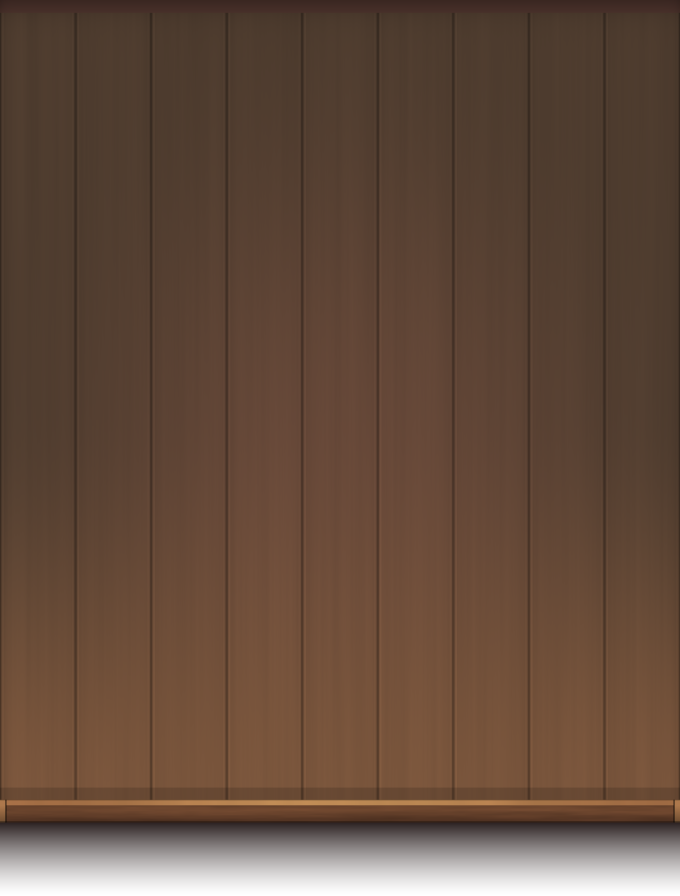
A WebGL 2 fragment shader for this texture:

```glsl
#version 300 es
precision highp float;

uniform vec2 u_resolution;
out vec4 outColor;

// Layout, in canvas units
const float PLANKS = 9.0;
const float SEAM_HALF_WIDTH = 0.0017;
const float TOP_BAND = 0.9857;
const float SKIRT_TOP = 0.1210;
const float SHELF_TOP = 0.1075;
const float LIP_BOTTOM = 0.1012;
const float SHELF_BOTTOM = 0.0820;
const float CAP_WIDTH = 0.0086;

// Colours
const vec3 WALL_DARK = vec3(0.306, 0.235, 0.182);
const vec3 WALL_GLOW = vec3(0.405, 0.284, 0.222);
const vec3 WALL_WARM = vec3(0.480, 0.336, 0.236);
const vec3 BAND = vec3(0.225, 0.150, 0.130);
const vec3 LIP = vec3(0.640, 0.430, 0.270);
const vec3 LIP_GLOW = vec3(0.740, 0.540, 0.330);
const vec3 BOARD = vec3(0.430, 0.275, 0.180);
const vec3 BOARD_DARK = vec3(0.320, 0.200, 0.135);
const vec3 CAP = vec3(0.590, 0.410, 0.260);
const vec3 SHADOW = vec3(0.170, 0.130, 0.130);

const float GRAIN = 0.045;
const float SHADOW_CURVE = 1.4;

float hash(vec2 p) {
    p = fract(p * vec2(0.1031, 0.1173));
    p += dot(p, p.yx + 33.33);
    return fract((p.x + p.y) * p.x * 17.0);
}

float noise(vec2 p) {
    vec2 i = floor(p);
    vec2 f = fract(p);
    f = f * f * (3.0 - 2.0 * f);
    return mix(mix(hash(i), hash(i + vec2(1, 0)), f.x),
               mix(hash(i + vec2(0, 1)), hash(i + vec2(1, 1)), f.x), f.y);
}

// Sum of noise octaves, centred on zero
float grain(vec2 p) {
    float sum = 0.0;
    float amp = 0.5;
    for (int i = 0; i < 3; i++) {
        sum += amp * (noise(p) - 0.5);
        p = p * vec2(2.3, 1.6) + 19.0;
        amp *= 0.6;
    }
    return sum;
}

// Smooth step up across an edge, at least one pixel wide
float above(float edge, float v, float soft) {
    return smoothstep(edge - soft, edge + soft, v);
}

float line(float d, float halfWidth, float soft) {
    return 1.0 - smoothstep(halfWidth - soft, halfWidth + soft, abs(d));
}

vec3 wall(vec2 uv, float soft) {
    // Soft central light over a warm floor glow
    float reach = length((uv - vec2(0.5, 0.40)) / vec2(0.57, 0.60));
    vec3 col = mix(WALL_GLOW, WALL_DARK, smoothstep(0.1, 1.0, reach));
    col = mix(col, WALL_WARM, smoothstep(0.55, 0.10, uv.y));

    // Stretched grain, different on each plank
    float plank = floor(uv.x * PLANKS);
    vec2 p = vec2(uv.x * 62.0 + plank * 7.3, uv.y * 2.2 + plank * 3.1);
    col *= 1.0 + GRAIN * (2.0 * grain(p) + 0.5 * grain(p * vec2(5.0, 2.0)));

    // Grooves: dark core, soft shade and a lit edge on either side
    float d = (uv.x * PLANKS - round(uv.x * PLANKS)) / PLANKS;
    col *= 1.0 - 0.10 * exp(-abs(d) / 0.005);
    col *= 1.0 - 0.20 * line(d, SEAM_HALF_WIDTH, soft);
    col *= 1.0 + 0.10 * line(d - 0.0042, 0.0012, soft);
    col *= 1.0 + 0.05 * line(d + 0.0042, 0.0012, soft);

    // Shade under the top band and along the skirting
    col *= 1.0 - 0.10 * exp(-max(TOP_BAND - uv.y, 0.0) / 0.012);
    col *= 1.0 - 0.15 * (1.0 - above(SKIRT_TOP, uv.y, soft));
    vec3 band = BAND * (1.0 + 0.25 * (1.0 - uv.y) / (1.0 - TOP_BAND));
    return mix(col, band, above(TOP_BAND, uv.y, soft));
}

vec3 shelf(vec2 uv, float soft) {
    float side = min(uv.x, 1.0 - uv.x);
    float t = (uv.y - SHELF_BOTTOM) / (LIP_BOTTOM - SHELF_BOTTOM);
    vec3 col = mix(BOARD_DARK, BOARD, smoothstep(0.0, 0.8, t));
    col *= 1.0 + 0.25 * grain(vec2(uv.x * 9.0, uv.y * 260.0));

    // Bright upper lip, strongest mid-span
    vec3 lip = mix(LIP, LIP_GLOW, smoothstep(0.5, 0.0, abs(uv.x - 0.5)));
    lip *= 1.0 + 0.15 * grain(vec2(uv.x * 14.0, 4.0));
    col = mix(col, lip, above(LIP_BOTTOM, uv.y, soft));

    // End caps and dark outlines
    vec3 cap = CAP * mix(0.72, 1.15, clamp(t, 0.0, 1.0));
    col = mix(cap, col, above(CAP_WIDTH, side, soft));
    col *= 1.0 - 0.45 * line(side - CAP_WIDTH, 0.0012, soft);
    col *= 1.0 - 0.35 * line(uv.y - SHELF_BOTTOM, 0.0015, soft);
    return col * (1.0 - 0.35 * line(uv.y - SHELF_TOP, 0.0008, soft));
}

void main() {
    vec2 uv = gl_FragCoord.xy / u_resolution;
    vec2 soft = 0.6 / u_resolution;

    float fall = clamp(1.0 - uv.y / SHELF_BOTTOM, 0.0, 1.0);
    vec3 col = mix(SHADOW, vec3(1.0), 1.0 - pow(1.0 - fall, SHADOW_CURVE));
    vec3 room = wall(uv, soft.x);
    room = mix(wall(uv, soft.y), room, 0.5);
    float side = min(uv.x, 1.0 - uv.x);
    room *= 1.0 - 0.12 * exp(-side / 0.006);

    col = mix(col, shelf(uv, soft.y), above(SHELF_BOTTOM, uv.y, soft.y));
    col = mix(col, room, above(SHELF_TOP, uv.y, soft.y));
    outColor = vec4(col, 1.0);
}
```
